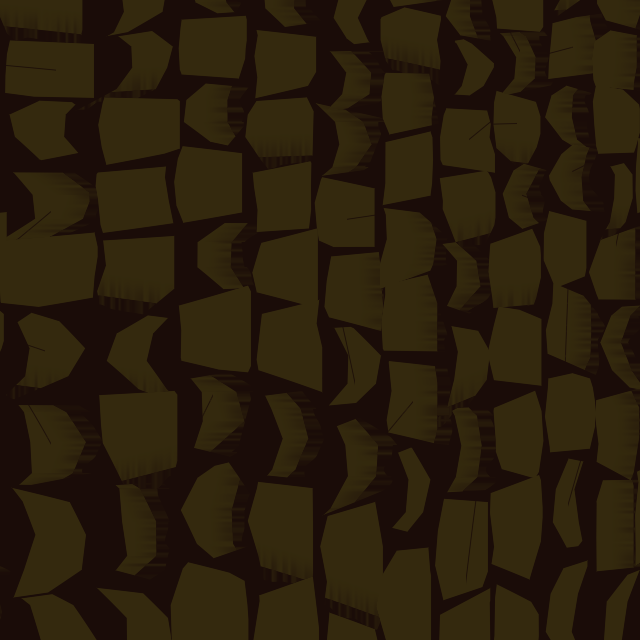
This pattern is drawn by a WebGL 1 fragment shader. Its source:

```glsl
precision highp float;
uniform vec2 u_resolution;

const vec3 SOIL = vec3(0.102, 0.046, 0.030);
const vec3 OLIVE = vec3(0.202, 0.160, 0.053);
const vec2 GRID_START = vec2(6.0, 5.4);   // cells per canvas at the lower left
const vec2 GRID_GROWTH = vec2(4.0, 2.6);  // extra cells towards right and top
const float BLOCK_SHARE = 0.58;           // the rest are crescents
const float KNOTS = 3.0;                  // bends along each flank
const float ROUGHNESS = 0.13;
const float FRINGE_SHARE = 0.6;
const float FRINGE_REACH = 0.026;
const float FRINGE_TONE = 0.55;
const float STREAK_DEPTH = 0.4;
const float LINE_DENSITY = 230.0;
const float CRACK_SHARE = 0.25;
const float CRACK_WIDTH = 0.0008;

float hash(vec2 p) {
  vec3 q = fract(p.xyx * vec3(0.1031, 0.1030, 0.0973));
  q += dot(q, q.yzx + 33.33);
  return fract((q.x + q.y) * q.z);
}

// n-th random value of a cell
float pick(vec2 id, float n) {
  return hash(id + n * vec2(37.7, 17.3));
}

float lineNoise(float x, float seed) {
  float k = floor(x);
  return mix(hash(vec2(k, seed)), hash(vec2(k + 1.0, seed)), smoothstep(0.0, 1.0, x - k));
}

float flankKnot(vec2 id, float k, float phase, float bend, float seed) {
  float y = (k + phase) / KNOTS - 0.5;
  return bend * (4.0 * y * y - 0.4) + ROUGHNESS * (pick(id, seed + k) - 0.5);
}

// Offset and slope of a flank made of straight pieces
vec2 flank(vec2 id, float y, float phase, float bend, float seed) {
  float t = (y + 0.5) * KNOTS - phase;
  float k = floor(t);
  float a = flankKnot(id, k, phase, bend, seed);
  float b = flankKnot(id, k + 1.0, phase, bend, seed);
  return vec2(mix(a, b, t - k), (b - a) * KNOTS);
}

// Tone of one shard: 0 is soil, 1 is olive; scale is cells per canvas unit
float shardTone(vec2 q, vec2 id, vec2 scale, vec2 uv, float soft) {
  float block = step(pick(id, 1.0), BLOCK_SHARE);
  float turn = pick(id, 2.0) < 0.5 ? -1.0 : 1.0;
  float halfWidth = mix(0.17, 0.42, block) + 0.09 * pick(id, 3.0);
  float bend = turn * mix(0.25 + 0.2 * pick(id, 4.0), 0.1 * pick(id, 4.0), block);
  float swell = 0.03 + 0.13 * pick(id, 5.0);
  float phase = pick(id, 6.0) - 0.5;

  // Flanks, clipped straight on the right
  vec2 l = flank(id, q.y, phase, bend + swell, 20.0);
  vec2 r = flank(id, q.y, phase, bend - swell, 40.0);
  float left = (l.x - halfWidth - q.x) / length(vec2(scale.x, l.y * scale.y));
  float right = (q.x - halfWidth - r.x) / length(vec2(scale.x, r.y * scale.y));
  right = max(right, (q.x - 0.40 - 0.12 * pick(id, 7.0)) / scale.x);

  // Tilted ends and one cut corner
  vec2 tilt = (vec2(pick(id, 8.0), pick(id, 9.0)) - 0.5) * 0.55;
  float top = (q.y - 0.41 - 0.08 * pick(id, 10.0) - tilt.x * q.x)
    / length(vec2(tilt.x * scale.x, scale.y));
  float bottom = (-q.y - 0.41 - 0.08 * pick(id, 11.0) - tilt.y * q.x)
    / length(vec2(tilt.y * scale.x, scale.y));
  float angle = 6.2832 * pick(id, 12.0);
  vec2 cutDir = vec2(cos(angle), sin(angle));
  float cut = (dot(q, cutDir) - 0.46) / length(cutDir * scale);

  // The fringe grows from the right flank or from the lower end
  bool sideways = pick(id, 13.0) < 0.55;
  float grown = sideways ? right : bottom;
  float others = max(max(left, max(top, cut)), sideways ? bottom : right);
  float body = max(others, grown);
  float along = sideways ? uv.y : uv.x;
  float lines = lineNoise(along * LINE_DENSITY, pick(id, 14.0) * 91.0);
  float hasFringe = step(pick(id, 15.0), FRINGE_SHARE);
  float reach = FRINGE_REACH * (0.4 + 0.6 * lineNoise(along * 45.0, 7.0));
  float fringe = hasFringe * (1.0 - smoothstep(-soft, soft, max(others, grown - reach)));

  // Streaks fade inwards, thin cracks split some shards
  float streak = hasFringe * STREAK_DEPTH * lines * smoothstep(-0.035, 0.0, grown);
  float crackAngle = 3.1416 * pick(id, 16.0);
  vec2 crackDir = vec2(cos(crackAngle), sin(crackAngle));
  float crackDist = abs(dot(q, crackDir) - 0.2 * (pick(id, 17.0) - 0.5)) / length(crackDir * scale);
  float crack = step(pick(id, 18.0), CRACK_SHARE) * step(0.0, q.x * turn)
    * (1.0 - smoothstep(CRACK_WIDTH - soft, CRACK_WIDTH + soft, crackDist));

  float fill = 1.0 - smoothstep(-soft, soft, body);
  return max(fringe * FRINGE_TONE * lines * lines, fill * (1.0 - streak) * (1.0 - 0.8 * crack));
}

void main() {
  vec2 uv = gl_FragCoord.xy / u_resolution;
  float soft = 0.6 / min(u_resolution.x, u_resolution.y);
  vec2 grid = uv * (GRID_START + GRID_GROWTH * uv);
  vec2 scale = GRID_START + 2.0 * GRID_GROWTH * uv;

  // Staggered columns of cells, shards reach into their neighbours
  float tone = 0.0;
  for (int i = -1; i <= 1; i++) {
    float column = floor(grid.x) + float(i);
    float y = grid.y + 0.8 * hash(vec2(column, 5.5));
    for (int j = -1; j <= 1; j++) {
      vec2 id = vec2(column, floor(y) + float(j));
      vec2 jitter = (vec2(pick(id, 60.0), pick(id, 61.0)) - 0.5) * vec2(0.16, 0.1);
      vec2 q = vec2(grid.x, y) - id - 0.5 - jitter;
      tone = max(tone, shardTone(q, id, scale, uv, soft));
    }
  }
  gl_FragColor = vec4(mix(SOIL, OLIVE, tone), 1.0);
}
```
